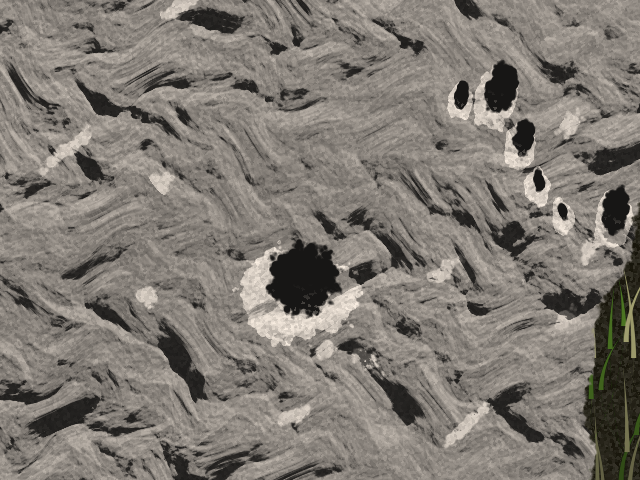
This texture is drawn by a WebGL 1 fragment shader. Its source:

```glsl
precision highp float;
// Weathered grey rock in hard sunlight, with pale hollow shells and a grassy edge.
// Layered cellular noise forms a height field; short steps towards the sun find
// the cast shadows, and ragged discs with hollows form the crystal-lined shells.
uniform vec2 u_resolution;

vec2 hash2(vec2 p) {
  return fract(sin(vec2(dot(p, vec2(127.1, 311.7)), dot(p, vec2(269.5, 183.3)))) * 43758.55);
}

mat2 turn(float a) {
  return mat2(cos(a), sin(a), -sin(a), cos(a));
}

// Distance to the nearest scattered point, and a random value for that point.
vec2 cells(vec2 p) {
  vec2 base = floor(p), best = vec2(9.0, 0.0);
  for (int j = -1; j <= 1; j++) {
    for (int i = -1; i <= 1; i++) {
      vec2 cell = base + vec2(float(i), float(j));
      vec2 seed = hash2(cell);
      float d = length(cell + seed - p);
      if (d < best.x) best = vec2(d, fract(seed.x * 17.3 + seed.y * 9.1));
    }
  }
  return best;
}

float broad(vec2 p) {
  return 0.5 + 0.25 * sin(p.x * 5.3 + 2.0 * sin(p.y * 4.1)) + 0.25 * sin(p.y * 7.7 - p.x * 3.1 + 1.3);
}

// Rock relief: alternating lumps and dents, with a few deep pits.
float relief(vec2 p) {
  vec2 q = turn(0.25) * p * vec2(8.0, 9.5);
  q += 0.35 * sin(q.yx * 1.7 + vec2(0.4, 2.1)) + 0.13 * sin(q.yx * 4.6 + vec2(1.9, 0.2));
  float h = -0.28 * smoothstep(0.4, 0.1, cells(q * 0.45 + 3.7).x);
  float amp = 0.5;
  for (int i = 0; i < 5; i++) {
    float d = cells(q).x;
    h -= amp * d * d;
    amp *= -0.44;
    q = turn(0.9) * q * 2.1 + 5.3;
  }
  return h / 9.0 * mix(0.7, 1.2, broad(p));
}

// Bent grass blades, as colour and coverage.
vec4 grass(vec2 p) {
  vec4 blades = vec4(0.0);
  for (int i = 0; i < 14; i++) {
    vec2 seed = hash2(vec2(float(i), 4.7));
    vec2 other = hash2(vec2(float(i), 8.3));
    float along = (p.y - seed.y * 0.4 + 0.06) / (0.1 + 0.12 * other.x);
    float bend = 1.22 + 0.11 * seed.x + (other.y - 0.35) * 0.12 * along * along;
    float width = 0.006 * (1.0 - along) * step(0.0, along);
    float cover = smoothstep(0.002, -0.002, abs(p.x - bend) - width) * step(along, 1.0);
    vec3 tint = mix(vec3(0.26, 0.4, 0.12), vec3(0.58, 0.57, 0.4), step(0.65, other.x));
    blades = mix(blades, vec4(tint * (0.65 + 0.5 * seed.y), 1.0), cover);
  }
  return blades;
}

void main() {
  vec2 p = gl_FragCoord.xy / u_resolution.y;
  vec2 sun = vec2(0.35, 0.94);

  // Sunlit slope and cast shadow.
  float here = relief(p);
  float slope = 0.0, blocked = -1.0;
  for (int i = 1; i <= 5; i++) {
    float reach = 0.0032 * float(i) + 0.0016 * float(i * i);
    float there = relief(p + sun * reach);
    if (i == 1) slope = (here - there) / reach;
    blocked = max(blocked, there - here - 0.68 * reach);
  }
  float shadow = smoothstep(-0.0005, 0.005, blocked);
  vec2 grain = cells(p * 170.0);
  float speckle = grain.y - 0.5;
  float light = 0.54 + 0.1 * clamp(slope, -1.6, 1.5) + 0.1 * speckle + 0.07 * (broad(p * 0.8 + 2.0) - 0.5);
  float tone = mix(light, 0.11 + 0.04 * grain.y, shadow * 0.96);

  // Small pale chips lodged in the rock.
  float ragged = cells(p * 38.0).x - 0.45 + 0.4 * (cells(p * 85.0).x - 0.45);
  vec2 chip = cells(p * vec2(11.0, 13.0) + 0.4 * sin(p.yx * 23.0));
  float chips = smoothstep(0.32, 0.2, chip.x + 0.3 * ragged) * step(0.93, chip.y);
  tone = mix(tone, 0.8 + 0.12 * speckle, chips * (1.0 - 0.7 * shadow));

  // One large geode, then a slanting row of smaller shells.
  for (int i = 0; i < 7; i++) {
    float n = float(i);
    vec2 seed = hash2(vec2(n, 2.6));
    vec2 centre = vec2(0.88 + 0.062 * n, 0.88 - 0.06 * n) + 0.07 * (seed - 0.5);
    float radius = 0.034 + 0.026 * seed.y;
    float hollowSize = 0.25 + 0.5 * seed.x;
    vec2 stretch = vec2(1.35, 0.9);
    if (i == 0) {
      centre = vec2(0.615, 0.385);
      radius = 0.11;
      hollowSize = 0.6;
      stretch = vec2(0.88, 1.1);
    }
    vec2 q = turn(0.6 * (seed.x - 0.5)) * (p - centre) / radius * stretch;
    float body = length(q) + 0.32 * ragged + 0.07 * sin(q.x * 5.0 + n);
    float hollow = length((q - vec2(0.1, 0.36)) * vec2(1.05, 0.85)) + 0.3 * ragged;
    float crystal = 0.83 + 0.07 * clamp(slope, -2.0, 1.2) + 0.14 * speckle - 0.15 * max(ragged, 0.0);
    float rim = smoothstep(1.0, 0.94, body) * (1.0 - 0.35 * shadow);
    tone = mix(tone, crystal, rim);
    float glint = 0.2 * step(0.86, grain.y) * smoothstep(0.3, -0.3, q.y);
    tone = mix(tone, 0.09 + glint, smoothstep(hollowSize + 0.07, hollowSize - 0.05, hollow));
  }
  vec3 colour = tone * vec3(1.0, 0.955, 0.905);

  // Shaded soil and grass beyond the rock's lower right edge.
  float edge = 1.225 + 0.4 * max(p.y - 0.28, 0.0) + 0.012 * sin(p.y * 31.0) + 0.015 * ragged;
  float beyond = smoothstep(edge, edge + 0.008, p.x);
  vec3 soil = vec3(0.15, 0.14, 0.1) + 0.12 * speckle;
  vec4 blades = grass(p);
  colour = mix(colour, mix(soil, blades.rgb, blades.a), beyond);
  gl_FragColor = vec4(clamp(colour, 0.0, 1.0), 1.0);
}
```
